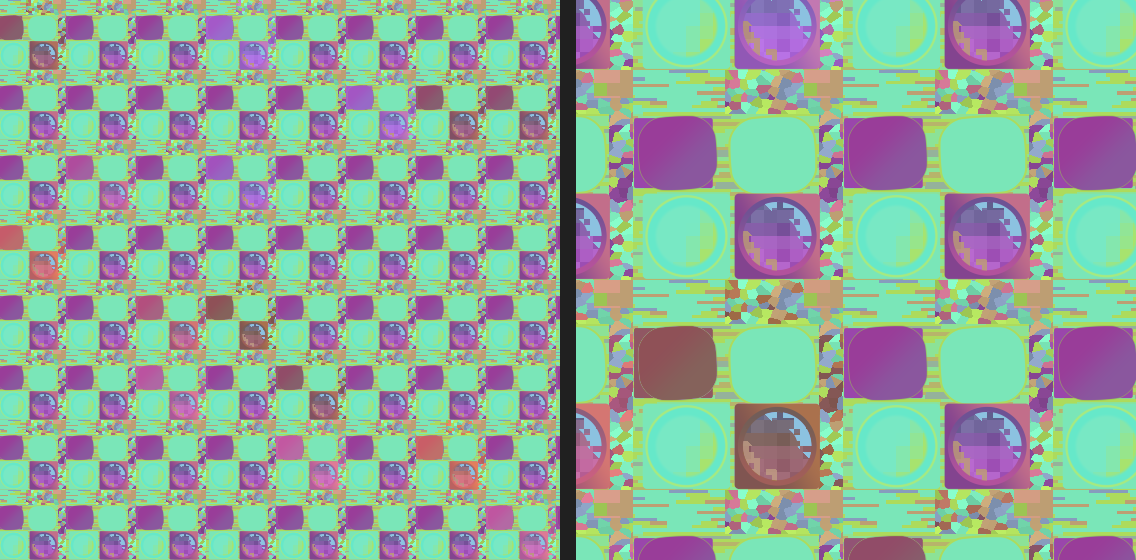
Left: the whole. Right: its middle third, enlarged.
A Shadertoy shader for this texture map:

```glsl
// A grid of 8 x 8 tiles: a row of pillow shapes, a row of blocky glass discs,
// and strips of dashes, flakes and coarse blocks between them.
// Each tile is 96 units wide, y down; a hash per tile tints its purple parts.
#define REPEATS 8.0
#define TILE 96.0
#define OVERHANG 6.0
#define FLAKE_SIZE 3.6
#define BLOCK_SIZE 6.0
#define TINT_CHANCE 0.27
#define MINT vec3(0.48, 0.90, 0.72)
#define PURPLE vec3(0.56, 0.29, 0.61)
#define LIME vec3(0.68, 0.86, 0.36)
#define TAN vec3(0.74, 0.62, 0.45)
#define SLATE vec3(0.53, 0.61, 0.74)
#define ROSE vec3(0.76, 0.43, 0.54)

float hash(vec2 p) {
    vec3 q = fract(vec3(p.xyx) * 0.1031);
    q += dot(q, q.yzx + 33.33);
    return fract((q.x + q.y) * q.z);
}

// Coverage of a shape from its signed distance.
float fill(float d, float aa) {
    return 1.0 - smoothstep(-0.5 * aa, 0.5 * aa, d);
}

float roundBox(vec2 p, vec2 halfSize, float radius) {
    vec2 q = abs(p) - halfSize + radius;
    return length(max(q, 0.0)) + min(max(q.x, q.y), 0.0) - radius;
}

// Box with softly bulging sides and a slight tilt.
float pillow(vec2 p, vec2 halfSize) {
    p += 0.05 * vec2(-p.y, p.x);
    vec2 bulge = 1.5 * (1.0 - pow(abs(p.yx) / halfSize.yx, vec2(2.0)));
    return roundBox(p, halfSize + max(bulge, -1.0) - 0.7, 9.0);
}

vec3 palette(float h) {
    vec3 c = MINT;
    c = mix(c, LIME, step(0.27, h));
    c = mix(c, SLATE, step(0.45, h));
    c = mix(c, PURPLE, step(0.62, h));
    c = mix(c, ROSE, step(0.78, h));
    return mix(c, TAN, step(0.88, h));
}

// Irregular chips: each point takes the colour of its nearest jittered seed.
vec3 flakes(vec2 p) {
    vec2 g = p / vec2(1.3, 1.0) / FLAKE_SIZE;
    vec2 cell = floor(g), nearest = cell;
    float best = 9.0;
    for (int y = -1; y <= 1; y++)
    for (int x = -1; x <= 1; x++) {
        vec2 c = cell + vec2(x, y);
        vec2 d = c + vec2(hash(c + 11.0), hash(c + 47.0)) - g;
        if (dot(d, d) < best) { best = dot(d, d); nearest = c; }
    }
    return palette(hash(nearest + 83.0)) * (0.88 + 0.24 * hash(nearest + 5.0));
}

// Thin horizontal dashes of uneven length.
vec3 dashes(vec2 p) {
    float row = floor(p.y / 1.6);
    float len = 7.0 + 15.0 * hash(vec2(row, 3.0));
    float h = hash(vec2(floor((p.x + 40.0 * hash(vec2(row, 9.0))) / len), row) + 60.0);
    vec3 c = mix(MINT, LIME, step(0.48, h));
    return mix(c, mix(SLATE, TAN, step(0.9, h)), step(0.8, h));
}

vec3 blocks(vec2 p) {
    float h = hash(floor(p / BLOCK_SIZE) + 21.0);
    vec3 c = mix(TAN, vec3(0.84, 0.62, 0.54), step(0.4, h));
    return mix(c, LIME * 0.9, step(0.78, h));
}

vec3 mintDisc(vec3 col, vec2 p, float aa) {
    float r = length(p);
    col = mix(col, MINT, fill(roundBox(p, vec2(20.0, 19.5), 2.0), aa));
    col = mix(col, LIME * 1.08, fill(abs(r - 18.3) - 0.5, aa) * 0.65);
    vec2 b = floor(p / BLOCK_SIZE);
    float lime = smoothstep(-0.4, 2.6, b.x + 0.5 * b.y + 0.8 * hash(b + 7.0));
    vec3 inside = mix(vec3(0.47, 0.91, 0.77), vec3(0.66, 0.89, 0.42), lime);
    inside = mix(inside, vec3(0.40, 0.91, 0.79), smoothstep(13.0, 15.0, r));
    return mix(col, inside, fill(r - 17.5, aa));
}

vec3 purpleDisc(vec3 col, vec2 p, float aa) {
    float r = length(p);
    vec3 corner = mix(PURPLE * 0.92, ROSE, smoothstep(-14.0, 16.0, p.x - 0.6 * p.y));
    col = mix(col, corner, fill(roundBox(p, vec2(19.5), 2.0), aa));
    vec3 rim = mix(vec3(0.43, 0.32, 0.58), vec3(0.70, 0.32, 0.61), smoothstep(-15.0, 15.0, p.y));
    col = mix(col, rim, fill(r - 18.0, aa));
    vec2 b = floor(p / BLOCK_SIZE);
    vec3 inside = mix(vec3(0.40, 0.40, 0.58), vec3(0.66, 0.35, 0.75), smoothstep(-3.0, 1.0, b.y));
    inside += 0.14 * (hash(b + 31.0) - 0.5);
    col = mix(col, inside, fill(r - 15.5, aa));
    // Small glints at the upper right and warm chips at the lower left.
    vec2 chip = floor(p / 2.6);
    float band = fill(abs(r - 12.5) - 3.2, aa) * step(0.5, hash(chip + 71.0));
    col = mix(col, vec3(0.55, 0.76, 0.88), band * step(9.0, p.x - p.y));
    return mix(col, TAN, band * step(11.0, p.y - p.x) * 0.8);
}

void mainImage(out vec4 fragColor, in vec2 fragCoord) {
    float aa = 1.3 * REPEATS * TILE / iResolution.y;
    vec2 p = vec2(fragCoord.x, iResolution.y - fragCoord.y) / iResolution.y * REPEATS * TILE;
    p.x += OVERHANG;
    vec2 tile = floor(p / TILE);
    p = mod(p, TILE) - vec2(OVERHANG, 0.0);

    // Ground: flakes, a strip of dashes and blocks, and streaks behind the pillows.
    vec3 col = flakes(p);
    if (p.y < 20.0 && p.x < 36.0) col = dashes(p);
    if (p.y < 13.0 && p.x > 72.0) col = blocks(p);
    if (p.y > 20.0 && p.x < 79.0) col = mix(dashes(p), LIME, 0.35);

    // Pillows, the first on a bright purple patch.
    vec2 a = p - vec2(14.5, 38.0);
    col = mix(col, PURPLE * vec3(1.08, 0.95, 1.1), fill(roundBox(a + vec2(2.0, 0.0), vec2(18.0, 16.0), 1.0), aa));
    float d = pillow(a, vec2(17.0, 16.0));
    col = mix(col, LIME * 0.85, fill(abs(d) - 0.4, aa) * 0.6);
    vec3 shade = mix(vec3(0.60, 0.24, 0.60), vec3(0.54, 0.34, 0.62), smoothstep(-15.0, 15.0, a.x + a.y));
    col = mix(col, shade, fill(d, aa));
    d = pillow(p - vec2(58.0, 39.0), vec2(18.5, 16.5));
    col = mix(col, LIME, fill(d - 1.0, aa));
    col = mix(col, MINT, fill(d, aa));

    col = mintDisc(col, p - vec2(18.5, 76.0), aa);
    col = purpleDisc(col, p - vec2(60.0, 76.0), aa);

    // Some tiles shift their purple parts towards brown, orange, violet or pink.
    float h = hash(tile + 17.0);
    vec3 tint = mix(vec3(0.52, 0.38, 0.22), vec3(0.85, 0.45, 0.32), step(0.3, h));
    tint = mix(tint, vec3(0.66, 0.46, 0.94), step(0.55, h));
    tint = mix(tint, vec3(0.86, 0.45, 0.66), step(0.78, h));
    float strength = step(hash(tile + 91.0), TINT_CHANCE) * mix(0.3, 0.75, hash(tile + 53.0));
    float purpleness = smoothstep(0.02, 0.22, 0.5 * (col.r + col.b) - col.g);
    col = mix(col, tint + 0.5 * (col - PURPLE), strength * purpleness);
    fragColor = vec4(clamp(col, 0.0, 1.0), 1.0);
}
```
